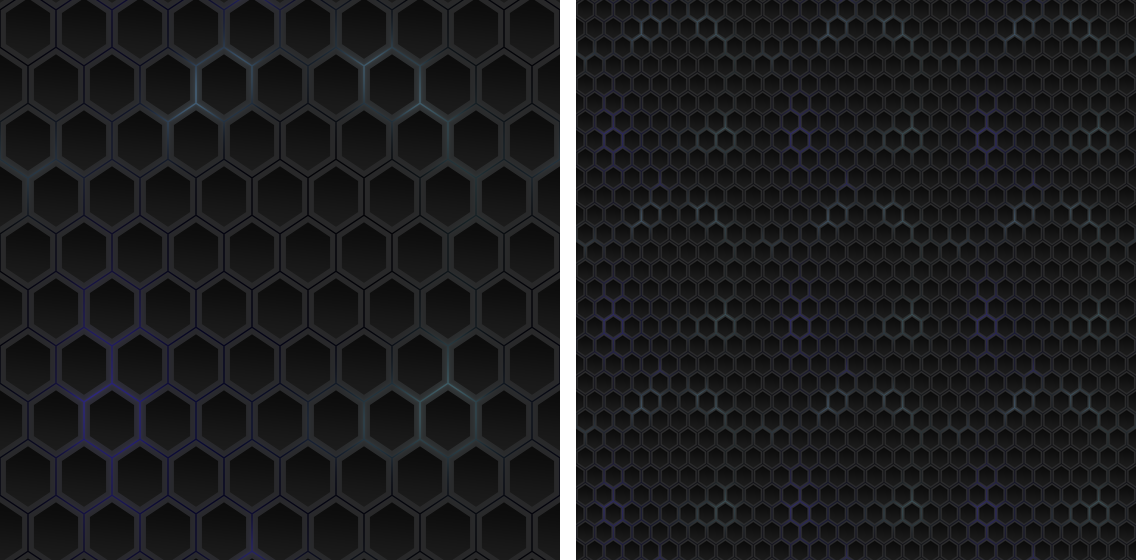
Left, the tile; right, the same tile 3 across and 3 down.
This pattern is drawn by a WebGL 2 fragment shader. Its source:

```glsl
#version 300 es
precision highp float;

uniform vec2 u_resolution;
out vec4 fragColor;

const float PI = 3.14159265;
const float TAU = 6.2831853;
const float REPEATS = 10.0;       // columns and rows; an even row count wraps
const float ROW_SHIFT = 0.49;     // height of the first row of centres
const float GAP_HALF_WIDTH = 0.012;
const float RIM_WIDTH = 0.105;

const vec3 PIT_TOP = vec3(0.043);
const vec3 PIT_BOTTOM = vec3(0.107);
const vec3 RIM = vec3(0.155, 0.156, 0.158);
const vec3 GAP = vec3(0.008, 0.008, 0.014);
const vec3 STEEL = vec3(0.34, 0.49, 0.56);
const vec3 TEAL = vec3(0.33, 0.50, 0.51);
const vec3 VIOLET = vec3(0.17, 0.14, 0.44);
const vec3 NAVY = vec3(0.02, 0.02, 0.17);

// Signed distance to a hexagon one unit wide and 4/3 high
float hexagon(vec2 q) {
    q = abs(q);
    vec2 slopeNormal = normalize(vec2(2.0, 3.0));
    return max(q.x - 0.5, dot(q, slopeNormal) - slopeNormal.y * 2.0 / 3.0);
}

// Offset from the nearest centre of a lattice with period (1, 2)
vec2 latticeOffset(vec2 p, vec2 origin) {
    vec2 period = vec2(1.0, 2.0);
    return (fract((p - origin) / period + 0.5) - 0.5) * period;
}

// Offset from the centre of the enclosing hexagon
vec2 cellOffset(vec2 p) {
    vec2 a = latticeOffset(p, vec2(0.0, ROW_SHIFT));
    vec2 b = latticeOffset(p, vec2(0.5, ROW_SHIFT + 1.0));
    return hexagon(a) < hexagon(b) ? a : b;
}

// Bell curve that wraps with period one
float bell(float offset, float width) {
    float s = sin(PI * offset) / (PI * width);
    return exp(-s * s);
}

float spot(vec2 uv, vec2 centre, vec2 radius) {
    return bell(uv.x - centre.x, radius.x) * bell(uv.y - centre.y, radius.y);
}

// Pulsing brightness along a band, with a whole number of peaks
float pulse(float t, float peaks, float phase) {
    return 0.62 + 0.38 * cos(TAU * peaks * (t - phase));
}

// Coloured light below the plates
vec3 underLight(vec2 uv) {
    float archHeight = 0.8 - 0.1 * cos(TAU * (uv.x - 0.05));
    float arch = bell(uv.y - archHeight, 0.085) * pulse(uv.x, 3.0, 0.37);
    arch *= 0.72 + 0.28 * cos(TAU * (uv.x - 0.53));

    float columnX = 0.815 + 0.02 * sin(TAU * 2.0 * uv.y);
    float column = bell(uv.x - columnX, 0.07) * bell(uv.y - 0.48, 0.26);
    column *= pulse(uv.y, 2.0, 0.27);

    float pool = spot(uv, vec2(0.71, 0.25), vec2(0.16, 0.07));
    float violet = spot(uv, vec2(0.19, 0.29), vec2(0.09, 0.22));
    violet += 0.6 * spot(uv, vec2(0.45, 0.02), vec2(0.07, 0.06));
    float navy = spot(uv, vec2(0.32, 0.22), vec2(0.24, 0.26));

    float ripple = 0.88 + 0.12 * sin(TAU * (5.0 * uv.x + 2.0 * uv.y))
                               * sin(TAU * (3.0 * uv.y - 4.0 * uv.x));
    return ripple * (STEEL * arch + TEAL * (0.75 * column + 0.7 * pool)
                     + VIOLET * violet + NAVY * navy);
}

// Dark recess, lighter towards its lower side
vec3 pitColour(vec2 q) {
    float t = smoothstep(-0.62, 0.62, -q.y - 0.12 * q.x);
    return mix(PIT_TOP, PIT_BOTTOM, t);
}

// Plate rim with light spilling over from the gap
vec3 rimColour(float edge, vec3 light) {
    float spill = 0.08 + 0.24 * exp(-edge / 0.035);
    return RIM + light * spill;
}

// Antialiased coverage of the zone below a limit
float below(float value, float limit, float pixel) {
    return 1.0 - smoothstep(limit - 0.6 * pixel, limit + 0.6 * pixel, value);
}

void main() {
    vec2 uv = gl_FragCoord.xy / u_resolution;
    float pixel = REPEATS / min(u_resolution.x, u_resolution.y);

    vec2 q = cellOffset(uv * REPEATS);
    float edge = -hexagon(q);
    vec3 light = underLight(uv);

    vec3 colour = mix(pitColour(q), rimColour(edge, light), below(edge, RIM_WIDTH, pixel));
    colour = mix(colour, GAP + light, below(edge, GAP_HALF_WIDTH, pixel));
    fragColor = vec4(colour, 1.0);
}
```
